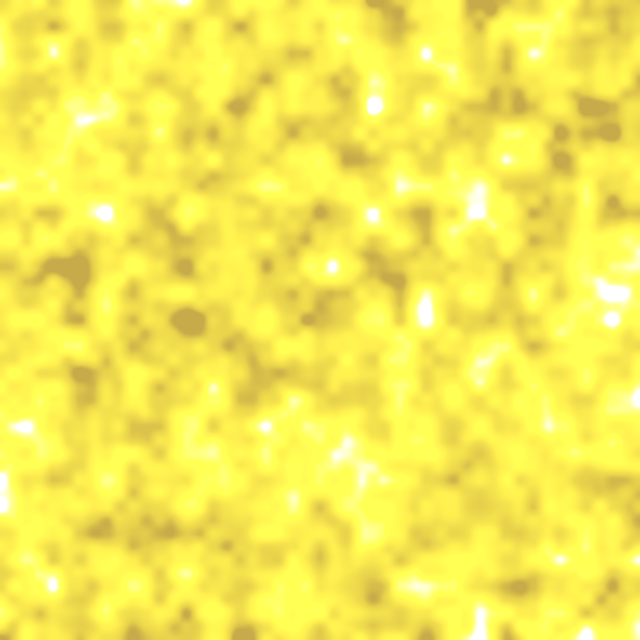
Reproduce this texture procedurally as a WebGL 2 fragment shader.

```glsl
#version 300 es
precision highp float;
// Glowing golden mottle: four octaves of axis-aligned value noise are summed
// into a soft height, which a colour ramp turns from flat ochre through
// yellow to small white-hot spots.

uniform vec2 u_resolution;
out vec4 fragColor;

// Integer hash of a lattice point, from 0 to 1
float hash(ivec2 cell, uint seed) {
    uvec2 q = uvec2(cell) * uvec2(1597u, 3571u) + seed * 7919u;
    uint h = (q.x ^ (q.y << 13)) * 27183u + q.y;
    h = (h ^ (h >> 15)) * 73471u;
    h = (h ^ (h >> 13)) * 51637u;
    h ^= h >> 16;
    return float(h & 65535u) / 65535.0;
}

// Smoothly interpolated lattice values; the square grid stays faintly visible
float valueNoise(vec2 p, uint seed) {
    ivec2 cell = ivec2(floor(p));
    vec2 blend = smoothstep(0.0, 1.0, fract(p));
    float bottom = mix(hash(cell, seed), hash(cell + ivec2(1, 0), seed), blend.x);
    float top = mix(hash(cell + ivec2(0, 1), seed), hash(cell + ivec2(1, 1), seed), blend.x);
    return mix(bottom, top, blend.y);
}

// Sum of octaves, scaled to zero mean and unit deviation
float mottle(vec2 uv) {
    vec4 weights = vec4(0.15, 0.22, 0.43, 0.20);
    float sum = 0.0;
    float cells = 6.0;
    for (int i = 0; i < 4; i++) {
        sum += weights[i] * (valueNoise(uv * cells, uint(i) + 3u) - 0.5);
        cells *= 2.0;
    }
    return sum / 0.117;
}

float ramp(float from, float to, float x) {
    return clamp((x - from) / (to - from), 0.0, 1.0);
}

// Ochre floor, gold, yellow, then white in the peaks
vec3 goldRamp(float height) {
    vec3 color = vec3(0.78, 0.67, 0.29);
    color = mix(color, vec3(0.905, 0.82, 0.295), ramp(-2.1, -1.23, height));
    color = mix(color, vec3(1.0, 0.94, 0.31), ramp(-1.23, 0.1, height));
    color = mix(color, vec3(1.0, 1.0, 0.33), ramp(0.1, 0.9, height));
    color = mix(color, vec3(1.0, 1.0, 0.56), ramp(1.3, 2.0, height));
    return mix(color, vec3(1.0), ramp(2.0, 2.5, height));
}

void main() {
    vec2 uv = gl_FragCoord.xy / min(u_resolution.x, u_resolution.y);
    fragColor = vec4(goldRamp(mottle(uv)), 1.0);
}
```
